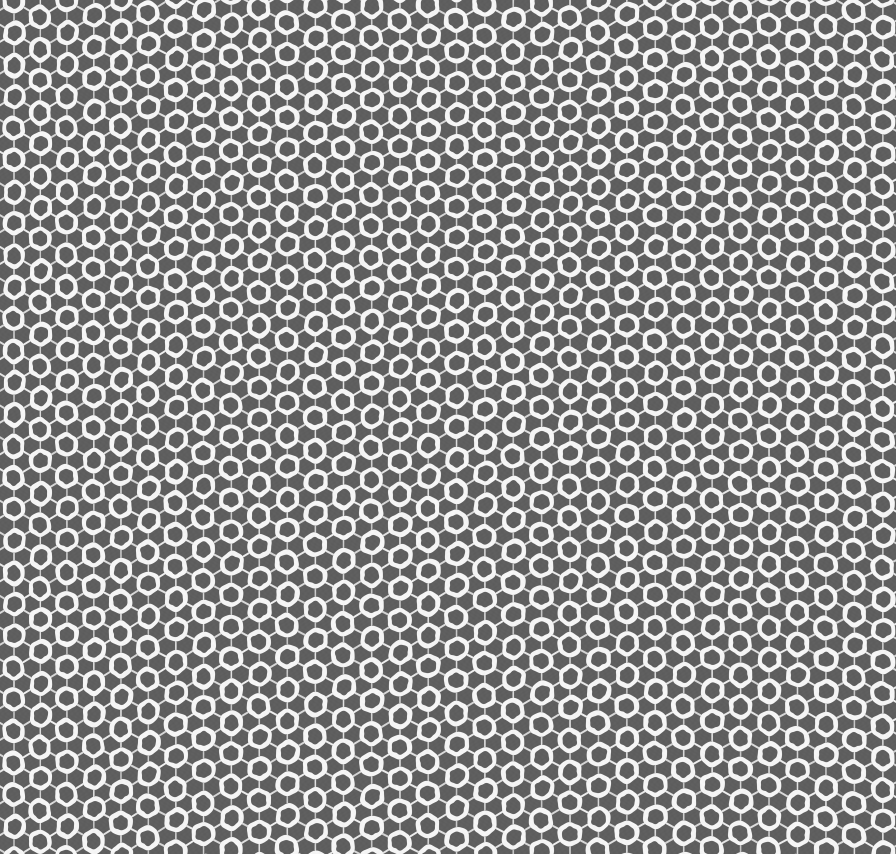
Reproduce this pattern procedurally as a WebGL 1 fragment shader.

```glsl
precision highp float;
// Honeycomb lace: pale hand-drawn rings joined by thin spokes on a grey ground.
uniform vec2 u_resolution;

float hash(vec2 cell) {
  return fract(sin(dot(cell, vec2(12.99, 78.23))) * 4375.85);
}

// Maps the canvas (height 1, y down) to gently warped column and row numbers.
vec2 warpToLattice(vec2 p) {
  float x = p.x - 0.0164;
  float column = x * 30.0 + 0.48 * (1.0 - exp(-x / 0.178));
  float sag = 0.377 + 0.015 * cos(3.83 * p.x);
  sag -= 0.0035 * exp(-pow(abs(p.x - 0.246) / 0.11, 2.0));
  float squeeze = exp(-pow(abs(p.x - 0.64) / 0.18, 2.0));
  sag += 0.0095 * squeeze * (1.0 - smoothstep(0.06, 0.37, p.y));
  return vec2(column, (p.y - sag) / 0.03716);
}

// Centre of the nearest ring in one of the two interleaved column sets.
vec2 nearestCentre(vec2 lattice, vec2 offset) {
  vec2 pitch = vec2(2.0, 1.0);
  return floor((lattice - offset) / pitch + 0.5) * pitch + offset;
}

float coverage(float dist, float soft) {
  return 1.0 - smoothstep(-soft, soft, dist);
}

// Signed distance to a slightly uneven, six-cornered ring.
float ringDistance(vec2 d, vec2 cell) {
  float seed = hash(cell);
  float turn = 6.2832 * hash(cell + 17.0);
  d += 0.022 * vec2(cos(turn), sin(turn));
  float angle = atan(d.y, d.x + 0.0001);
  float wobble = 0.012 * sin(2.0 * angle + turn) + 0.007 * sin(5.0 * angle + 9.0 * seed);
  float radius = 0.314 - 0.010 * cos(6.0 * angle) + wobble;
  float halfWidth = 0.068 + 0.010 * seed + 0.008 * sin(3.0 * angle + 2.0 * turn);
  return abs(length(d) - radius) - halfWidth;
}

void main() {
  vec2 p = gl_FragCoord.xy / u_resolution.y;
  p.y = 1.0 - p.y;
  vec2 lattice = warpToLattice(p);
  float soft = max(0.02, 0.65 / (u_resolution.y * 0.03716));

  // Pick the closer ring, measuring in row pitches.
  vec2 aspect = vec2(0.897, 1.0);
  vec2 cell = nearestCentre(lattice, vec2(1.0, 0.0));
  vec2 other = nearestCentre(lattice, vec2(0.0, 0.5));
  vec2 d = (lattice - cell) * aspect;
  vec2 dOther = (lattice - other) * aspect;
  if (dot(dOther, dOther) < dot(d, d)) {
    cell = other;
    d = dOther;
  }

  // Six spokes toward the neighbours; the upright ones are finer and fainter.
  vec2 a = abs(d);
  float outside = smoothstep(0.27, 0.33, length(d));
  float wear = 0.5 + 0.5 * sin(lattice.x * 2.3 + 1.7 * sin(lattice.y * 1.9));
  float diagonal = coverage(abs(a.x * 0.487 - a.y * 0.873) - 0.031, soft);
  float upright = coverage(a.x - 0.025, soft);
  float spokes = max(diagonal * (0.78 + 0.18 * wear), upright * (0.68 + 0.2 * wear));

  float ring = coverage(ringDistance(d, cell), soft);
  float light = max(ring, spokes * outside);

  // Faint weave grain from layered sines.
  float grain = sin(p.x * 930.0 + 2.0 * sin(p.y * 310.0)) * sin(p.y * 870.0);
  float tone = mix(0.37, 0.96, light) + 0.008 * grain;
  gl_FragColor = vec4(vec3(tone), 1.0);
}
```
